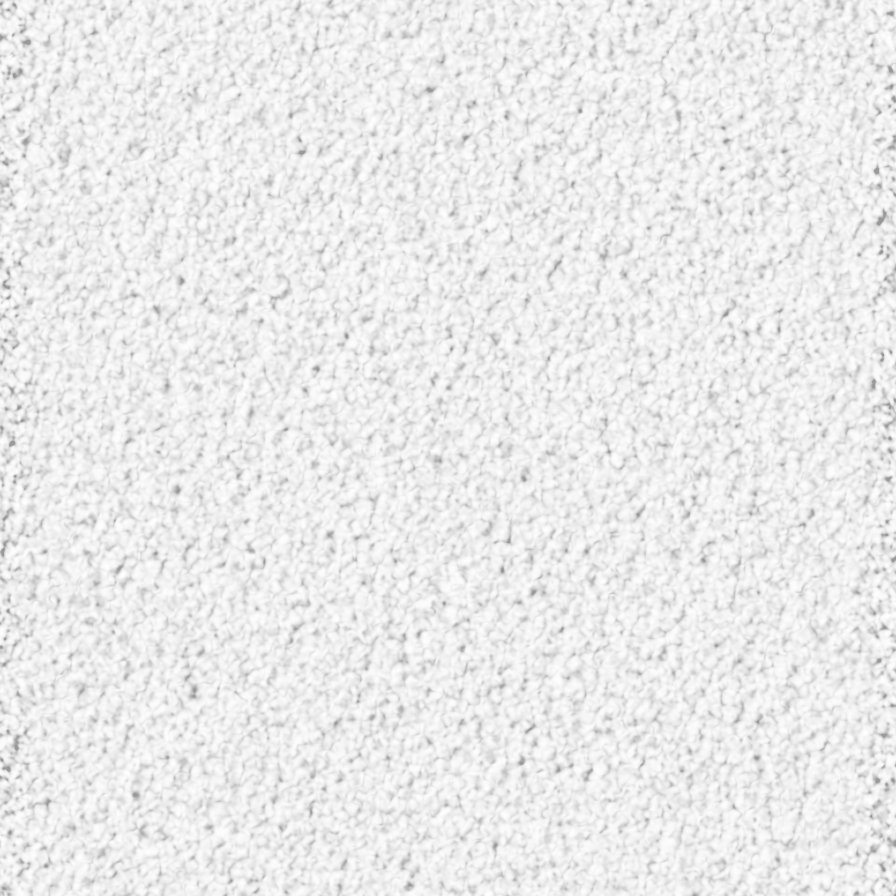
Write a WebGL 1 fragment shader that draws this texture.

```glsl
precision highp float;
// Rough white plaster: soft round grains with small grey pits between them,
// lit gently from the upper left. Cellular grains and value noise sum to a
// depth with unit spread, which an exponential curve turns into tone.
uniform vec2 u_resolution;

float hash(vec2 cell) {
  vec3 q = fract(cell.xyx * 0.1031);
  q += dot(q, q.yzx + 33.33);
  return fract((q.x + q.y) * q.z);
}

float valueNoise(vec2 p) {
  vec2 cell = floor(p);
  vec2 f = fract(p);
  f = f * f * (3.0 - 2.0 * f);
  float low = mix(hash(cell), hash(cell + vec2(1.0, 0.0)), f.x);
  float high = mix(hash(cell + vec2(0.0, 1.0)), hash(cell + 1.0), f.x);
  return mix(low, high, f.y);
}

// Value noise scaled to zero mean and roughly unit deviation.
float unitNoise(vec2 p) {
  return (valueNoise(p) - 0.5) / 0.2145;
}

vec2 rotate(vec2 p, float angle) {
  float c = cos(angle);
  float s = sin(angle);
  return vec2(c * p.x - s * p.y, s * p.x + c * p.y);
}

// Smooth distance to the nearest scattered grain centre.
float grainDistance(vec2 p) {
  vec2 cell = floor(p);
  float total = 0.0;
  for (int j = -1; j <= 1; j++) {
    for (int i = -1; i <= 1; i++) {
      vec2 id = cell + vec2(float(i), float(j));
      vec2 centre = id + 0.5 + 0.85 * (vec2(hash(id), hash(id + 71.7)) - 0.5);
      total += exp(-12.0 * length(p - centre));
    }
  }
  return -log(total) / 12.0;
}

void main() {
  vec2 uv = gl_FragCoord.xy / u_resolution;
  vec2 p = gl_FragCoord.xy / min(u_resolution.x, u_resolution.y);
  vec2 toLight = vec2(-0.35, 0.2);

  // Round grains, darker between them and on their far sides.
  vec2 warp = vec2(valueNoise(p * 120.0 + 9.0), valueNoise(p * 120.0 + 57.0)) - 0.5;
  vec2 grainPoint = rotate(p, 0.3) * 92.0 + 100.0 + warp * 0.8;
  float hollow = grainDistance(grainPoint);
  float grains = (hollow - 0.41) / 0.17;
  float farSide = (hollow - grainDistance(grainPoint + rotate(toLight, 0.3))) / 0.18;

  // Finer relief under the same light, pits leaning upright, and grit.
  vec2 reliefPoint = rotate(p, 0.5) * 100.0 + 150.0;
  vec2 reliefStep = rotate(toLight * 2.0, 0.5);
  float shade = (valueNoise(reliefPoint + reliefStep) - valueNoise(reliefPoint)) / 0.25;
  float pits = unitNoise(rotate(p, 0.35) * vec2(160.0, 115.0) + 140.0);
  float grit = unitNoise(rotate(p, 0.9) * 230.0 + 300.0);

  float depth = 0.38 * grains + 0.4 * farSide + 0.42 * shade + 0.28 * pits + 0.48 * grit;

  // Ragged, more worn strips along the left and right borders.
  float border = min(uv.x, 1.0 - uv.x) + 0.03 * (valueNoise(p * 30.0 + 80.0) - 0.5);
  float worn = 1.0 - smoothstep(0.015, 0.045, border);
  float scratches = unitNoise(rotate(p, -0.6) * vec2(240.0, 130.0) + 500.0);
  depth += worn * (0.3 + 0.5 * scratches + 0.3 * grit);

  float darkness = 0.073 * exp(0.55 * depth) - 0.006;
  gl_FragColor = vec4(vec3(1.0 - min(darkness, 0.4)), 1.0);
}
```
